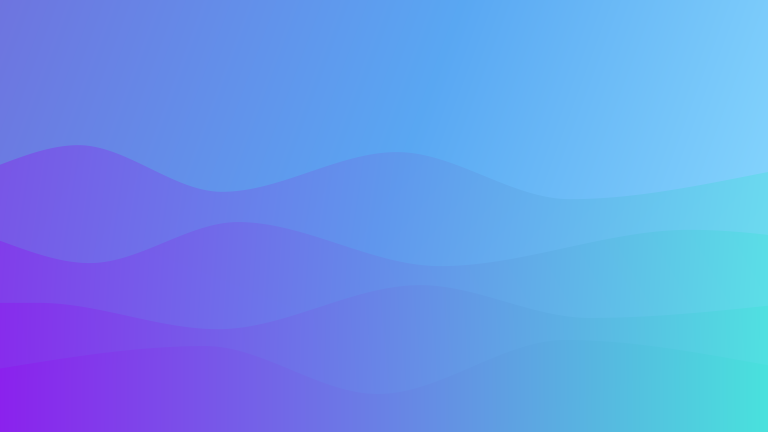
Reproduce this background procedurally as a Shadertoy shader.

```glsl
// Four translucent waves over a slanted blue sky gradient.
// Each wave crest is a chain of smooth steps between its peaks and troughs;
// every layer is tinted violet to teal and laid over the ones behind it.

// Crest height at x, easing through the given peaks and troughs
float crest(float x, vec2 turns[6]) {
    float height = turns[0].y;
    for (int i = 0; i < 5; i++) {
        vec2 a = turns[i], b = turns[i + 1];
        height += (b.y - a.y) * smoothstep(a.x, b.x, x);
    }
    return height;
}

// Sky: periwinkle, azure, pale blue along a tilted axis
vec3 skyColor(vec2 uv) {
    float t = (uv.x + 0.21 * (1.0 - uv.y)) / 1.21;
    vec3 periwinkle = vec3(0.43, 0.455, 0.875);
    vec3 azure = vec3(0.35, 0.655, 0.95);
    vec3 paleBlue = vec3(0.55, 0.87, 1.0);
    return t < 0.5 ? mix(periwinkle, azure, t * 2.0)
                   : mix(azure, paleBlue, t * 2.0 - 1.0);
}

// Lay one wave over the color, with a one-pixel soft edge
vec3 layWave(vec3 color, vec2 uv, float opacity, vec2 turns[6]) {
    vec3 violet = vec3(0.55, 0.115, 0.93);
    vec3 teal = vec3(0.275, 0.885, 0.86);
    float depth = crest(uv.x, turns) - uv.y;
    float cover = clamp(depth * iResolution.y + 0.5, 0.0, 1.0);
    return mix(color, mix(violet, teal, uv.x), cover * opacity);
}

void mainImage(out vec4 fragColor, in vec2 fragCoord) {
    vec2 uv = fragCoord / iResolution.xy;
    vec3 color = skyColor(uv);

    // Waves from back to front
    color = layWave(color, uv, 0.4, vec2[6](
        vec2(-0.104, 0.572), vec2(0.102, 0.664), vec2(0.289, 0.556),
        vec2(0.517, 0.648), vec2(0.742, 0.539), vec2(1.21, 0.648)));
    color = layWave(color, uv, 0.45, vec2[6](
        vec2(-0.104, 0.486), vec2(0.117, 0.391), vec2(0.31, 0.486),
        vec2(0.573, 0.384), vec2(0.898, 0.468), vec2(1.302, 0.394)));
    color = layWave(color, uv, 0.55, vec2[6](
        vec2(-0.2, 0.298), vec2(0.05, 0.299), vec2(0.284, 0.238),
        vec2(0.547, 0.34), vec2(0.768, 0.264), vec2(1.25, 0.324)));
    color = layWave(color, uv, 0.75, vec2[6](
        vec2(-0.26, 0.097), vec2(0.267, 0.199), vec2(0.492, 0.088),
        vec2(0.736, 0.213), vec2(1.224, 0.109), vec2(1.5, 0.2)));

    fragColor = vec4(color, 1.0);
}
```
